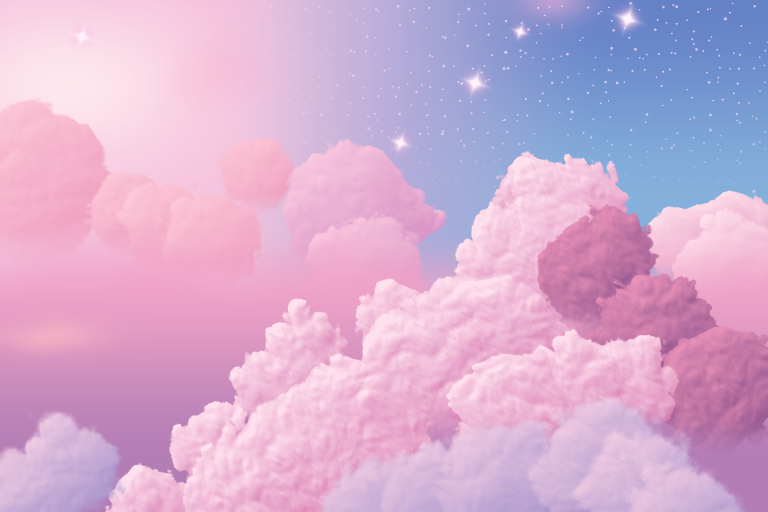
Write a WebGL 1 fragment shader that draws this background.

```glsl
precision highp float;
// Pastel cumulus towers under a pink-to-blue sky with stars and sparkles.
uniform vec2 u_resolution;
const vec2 LIGHT = vec2(-0.6, 0.8);
// Two tones, edge softness, and relief as bump height and bump light
struct Paint { vec3 lit; vec3 shade; float soft; vec2 relief; };

vec2 hash2(vec2 p) {
  p = vec2(dot(p, vec2(127.1, 311.7)), dot(p, vec2(269.5, 183.3)));
  return fract(sin(p) * 43758.5);
}
float gradientAt(vec2 cell, vec2 f, vec2 corner) {
  return dot(hash2(cell + corner) * 2.0 - 1.0, f - corner);
}
float noise(vec2 p) {
  vec2 i = floor(p), f = fract(p), u = f * f * (3.0 - 2.0 * f);
  float low = mix(gradientAt(i, f, vec2(0)), gradientAt(i, f, vec2(1, 0)), u.x);
  float high = mix(gradientAt(i, f, vec2(0, 1)), gradientAt(i, f, vec2(1)), u.x);
  return mix(low, high, u.y);
}
// Rounded bumps separated by creases
float billow(vec2 p) {
  float sum = 0.0, amp = 1.0;
  for (int i = 0; i < 4; i++) {
    sum += amp * abs(noise(p));
    p = mat2(1.6, 1.2, -1.2, 1.6) * p + 3.7;
    amp *= 0.5;
  }
  return sum;
}
// Lit lobe: ball is centre and radius
void puff(inout vec3 col, vec2 p, vec3 ball, Paint paint) {
  vec2 q = (p - ball.xy) / ball.z;
  float d = (length(q) - 1.0) * ball.z - (paint.relief.x - 0.35) * 0.07;
  float cover = smoothstep(paint.soft, -paint.soft, d) * smoothstep(-1.1, -0.35, q.y);
  float light = clamp(0.5 + 0.42 * dot(q, LIGHT) + paint.relief.y, 0.0, 1.0);
  col = mix(col, mix(paint.shade, paint.lit, light), cover);
}
// Three lobes from first to last
void ridge(inout vec3 col, vec2 p, vec3 first, vec3 last, Paint paint) {
  for (int i = 0; i < 3; i++) puff(col, p, mix(first, last, float(i) * 0.5), paint);
}
float glow(vec2 p, vec2 centre, vec2 size) {
  vec2 q = (p - centre) / size;
  return exp(-dot(q, q));
}
vec3 sky(vec2 p) {
  vec3 blue = mix(vec3(0.52, 0.69, 0.86), vec3(0.4, 0.51, 0.78), smoothstep(0.6, 1.0, p.y));
  vec3 col = mix(vec3(0.96, 0.77, 0.87), vec3(0.7, 0.67, 0.85), smoothstep(0.38, 0.86, p.x));
  col = mix(col, blue, smoothstep(0.72, 1.2, p.x));
  float veil = smoothstep(-0.15, 0.45, noise(p * vec2(4, 5) + 2.0));
  col = mix(col, vec3(0.96, 0.68, 0.8), veil * glow(p, vec2(0.38, 0.92), vec2(0.24, 0.16)));
  col = mix(col, vec3(0.86, 0.66, 0.84), 0.7 * glow(p, vec2(1.08, 1), vec2(0.07, 0.04)));
  return mix(col, vec3(1, 0.93, 0.94), 0.85 * glow(p, vec2(0.13, 0.83), vec2(0.25, 0.15)));
}
// One randomly sized dot in each grid cell
float stars(vec2 p, float scale) {
  vec2 cell = floor(p * scale), rnd = hash2(cell + scale);
  float d = length(fract(p * scale) - 0.2 - 0.6 * rnd) / scale;
  float size = 0.0015 + 0.0018 * rnd.x * rnd.y;
  return smoothstep(size * 1.5, size * 0.4, d) * step(0.4, hash2(cell + 9.0).x);
}
// Four tapering rays around a halo
void sparkle(inout vec3 col, vec2 p, vec2 centre, float size) {
  vec2 q = mat2(0.95, 0.31, -0.31, 0.95) * (p - centre) / size;
  float rays = exp(-18.0 * abs(q.x * q.y) - 2.5 * length(q)) * smoothstep(1.2, 0.2, length(q));
  col = mix(col, vec3(0.98, 0.66, 0.88), 0.6 * exp(-5.0 * dot(q, q)));
  col = mix(col, vec3(1, 0.95, 0.98), min(1.0, 1.7 * rays));
}
void main() {
  vec2 p = gl_FragCoord.xy / u_resolution * vec2(1.5, 1);
  vec2 w = p + 0.018 * vec2(noise(p * 9.0), noise(p * 9.0 + 40.0));
  float bump = billow(w * 13.0);
  vec2 relief = vec2(bump, 1.15 * (bump - billow((w + LIGHT * 0.012) * 13.0)));
  vec2 faint = relief * vec2(0.8, 0.4) + vec2(0.07, 0);
  Paint rose = Paint(vec3(0.99, 0.79, 0.85), vec3(0.93, 0.61, 0.74), 0.006, faint);
  Paint orchid = Paint(vec3(0.99, 0.8, 0.88), vec3(0.83, 0.55, 0.76), 0.004, faint);
  Paint blush = Paint(vec3(1, 0.88, 0.92), vec3(0.9, 0.62, 0.77), 0.003, faint);
  Paint candy = Paint(vec3(1, 0.88, 0.93), vec3(0.86, 0.53, 0.72), 0.003, relief);
  Paint plum = Paint(vec3(0.91, 0.57, 0.72), vec3(0.6, 0.35, 0.57), 0.003, relief);
  Paint mist = Paint(vec3(0.95, 0.8, 0.89), vec3(0.63, 0.56, 0.79), 0.012, faint);
  // Sky, stars and sparkles
  vec3 col = sky(p);
  float starry = smoothstep(0.3, 0.9, p.x) * smoothstep(0.58, 0.8, p.y);
  for (int i = 0; i < 3; i++)
    col = mix(col, vec3(0.97, 0.87, 0.97), 0.75 * starry * stars(p, 15.0 + 9.0 * float(i)));
  sparkle(col, p, vec2(0.928, 0.838), 0.04);
  sparkle(col, p, vec2(1.226, 0.963), 0.042);
  sparkle(col, p, vec2(1.016, 0.938), 0.026);
  sparkle(col, p, vec2(0.782, 0.721), 0.032);
  sparkle(col, p, vec2(0.16, 0.928), 0.038);
  // Distant banks, then the haze below them
  puff(col, w, vec3(0.06, 0.64, 0.16), rose);
  puff(col, w, vec3(0.5, 0.66, 0.08), rose);
  ridge(col, w, vec3(0.25, 0.58, 0.085), vec3(0.41, 0.53, 0.1), rose);
  ridge(col, w, vec3(0.84, 0.565, 0.026), vec3(0.68, 0.59, 0.135), orchid);
  puff(col, w, vec3(0.72, 0.46, 0.12), orchid);
  ridge(col, w, vec3(1.45, 0.55, 0.08), vec3(1.33, 0.52, 0.08), blush);
  puff(col, w, vec3(1.43, 0.44, 0.13), blush);
  vec3 haze = mix(vec3(0.7, 0.49, 0.71), vec3(0.94, 0.64, 0.78), smoothstep(0.08, 0.48, p.y));
  col = mix(col, haze, smoothstep(0.56, 0.4, p.y + 0.06 * noise(p * 5.0)));
  col = mix(col, vec3(0.98, 0.72, 0.77), 0.7 * glow(w, vec2(0.1, 0.345), vec2(0.1, 0.028)));
  // Tower with a shaded right flank
  ridge(col, w, vec3(1.03, 0.62, 0.08), vec3(1.13, 0.59, 0.11), candy);
  puff(col, w, vec3(1.19, 0.51, 0.1), plum);
  puff(col, w, vec3(1.05, 0.46, 0.165), candy);
  ridge(col, w, vec3(1.16, 0.46, 0.12), vec3(1.4, 0.24, 0.13), plum);
  // Sunlit shoulders
  ridge(col, w, vec3(0.78, 0.37, 0.09), vec3(0.98, 0.35, 0.12), candy);
  puff(col, w, vec3(0.6, 0.31, 0.085), candy);
  puff(col, w, vec3(0.84, 0.27, 0.15), candy);
  ridge(col, w, vec3(1.22, 0.25, 0.105), vec3(1, 0.2, 0.12), candy);
  ridge(col, w, vec3(0.55, 0.24, 0.1), vec3(0.29, 0, 0.09), candy);
  ridge(col, w, vec3(0.69, 0.16, 0.16), vec3(0.5, 0.03, 0.15), candy);
  // Lavender foreground
  ridge(col, w, vec3(0.13, 0.08, 0.105), vec3(0, -0.03, 0.11), mist);
  ridge(col, w, vec3(0.72, 0, 0.1), vec3(0.98, 0.05, 0.13), mist);
  ridge(col, w, vec3(1.18, 0.08, 0.14), vec3(1.34, -0.02, 0.12), mist);
  gl_FragColor = vec4(col, 1);
}
```
